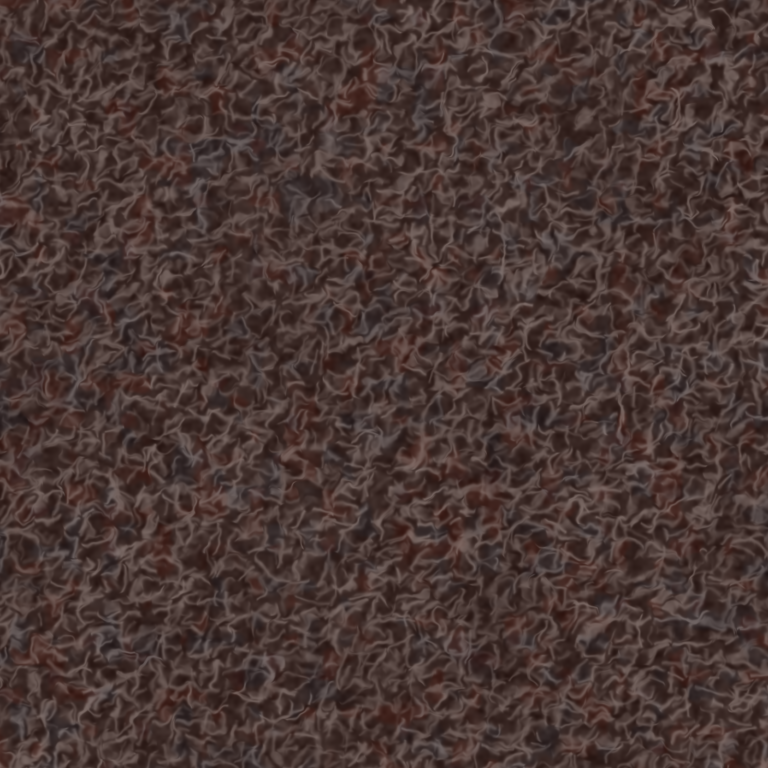
This texture is drawn by a WebGL 2 fragment shader. Its source:

```glsl
#version 300 es
precision highp float;
// Dark brown crinkled leather with pale, wiggly, mostly diagonal creases.

uniform vec2 u_resolution;
out vec4 fragColor;

const vec3 HOLLOW = vec3(0.170, 0.102, 0.088);
const vec3 CREST = vec3(0.450, 0.383, 0.365);
const vec3 RUST = vec3(0.045, -0.006, -0.014);
const vec3 SLATE = vec3(-0.022, 0.004, 0.020);
const float CREASE_WIDTH = 0.0022;
const float MAIN_ANGLE = 0.65;
const float ANGLE_SPREAD = 2.4;

// Integer hash: four values from 0 to 1 for a cell and a seed.
vec4 hash4(vec2 cell, int seed) {
    ivec2 c = ivec2(cell);
    uvec4 v = uvec4(uint(c.x), uint(c.y), uint(seed), uint(c.x + c.y * 57));
    v = v * 1664525u + 1013904223u;
    for (int i = 0; i < 2; i++) {
        v.x += v.y * v.w;
        v.y += v.z * v.x;
        v.z += v.x * v.y;
        v.w += v.y * v.z;
        v ^= v >> 16u;
    }
    return vec4(v >> 8u) / 16777216.0;
}

// Two independent channels of smooth value noise, each from -1 to 1.
vec2 noise2(vec2 p, int seed) {
    vec2 cell = floor(p);
    vec2 f = p - cell;
    f = f * f * (3.0 - 2.0 * f);
    vec2 low = mix(hash4(cell, seed).xy, hash4(cell + vec2(1, 0), seed).xy, f.x);
    vec2 high = mix(hash4(cell + vec2(0, 1), seed).xy, hash4(cell + vec2(1, 1), seed).xy, f.x);
    return mix(low, high, f.y) * 2.0 - 1.0;
}

// Soft bent stroke along the x axis, fading past its ends.
float stroke(vec2 p, float halfLength, float bend, float width) {
    float along = max(abs(p.x) - halfLength, 0.0);
    float across = p.y - bend * (p.x * p.x - 0.3 * halfLength * halfLength);
    return exp(-(along * along + across * across) / (2.0 * width * width));
}

// One scattered crease per cell, accumulated like overlapping translucent paint.
float creaseLayer(vec2 uv, float scale, int seed) {
    vec2 p = uv * scale;
    vec2 home = floor(p);
    float gap = 1.0;
    for (int y = -1; y <= 1; y++) {
        for (int x = -1; x <= 1; x++) {
            vec2 cell = home + vec2(x, y);
            vec4 place = hash4(cell, seed);
            vec4 shape = hash4(cell, seed + 31);
            float angle = MAIN_ANGLE + (place.z - 0.5) * ANGLE_SPREAD;
            float c = cos(angle);
            float s = sin(angle);
            vec2 q = p - cell - place.xy;
            q = vec2(c * q.x + s * q.y, c * q.y - s * q.x);
            float halfLength = mix(0.2, 0.7, place.w);
            float bend = (shape.x - 0.5) * 1.2;
            float width = CREASE_WIDTH * scale * mix(0.8, 1.2, shape.y);
            float strength = mix(0.25, 0.85, shape.z);
            gap *= 1.0 - strength * stroke(q, halfLength, bend, width);
        }
    }
    return 1.0 - gap;
}

void main() {
    vec2 uv = gl_FragCoord.xy / min(u_resolution.x, u_resolution.y);

    // Warp the plane so that the creases wriggle.
    vec2 warped = uv + 0.0045 * noise2(uv * 65.0, 3) + 0.002 * noise2(uv * 130.0, 5);

    // Three crease sizes crossing one another.
    float gap = 1.0;
    for (int i = 0; i < 3; i++) {
        float scale = 30.0 + 9.0 * float(i);
        gap *= 1.0 - creaseLayer(warped + 0.37 * float(i), scale, 11 + 7 * i);
    }
    float creases = 1.0 - gap;

    // Uneven hollows, fine grain and broad drifts in brightness.
    vec2 drift = noise2(uv * 9.0, 41);
    float mottling = 0.13 * noise2(warped * 75.0, 43).x + 0.10 * noise2(uv * 150.0, 47).x;
    float tone = 0.13 + mottling + creases * (0.82 + 0.12 * drift.x) + 0.03 * drift.y;
    vec3 color = mix(HOLLOW, CREST, clamp(tone, -0.1, 1.15));

    // Rusty and slate-coloured stains, mostly between the creases.
    vec2 stain = smoothstep(0.1, 0.9, noise2(warped * 42.0, 53));
    color += RUST * stain.x * (1.0 - 0.6 * creases) + SLATE * stain.y;

    fragColor = vec4(color, 1.0);
}
```
